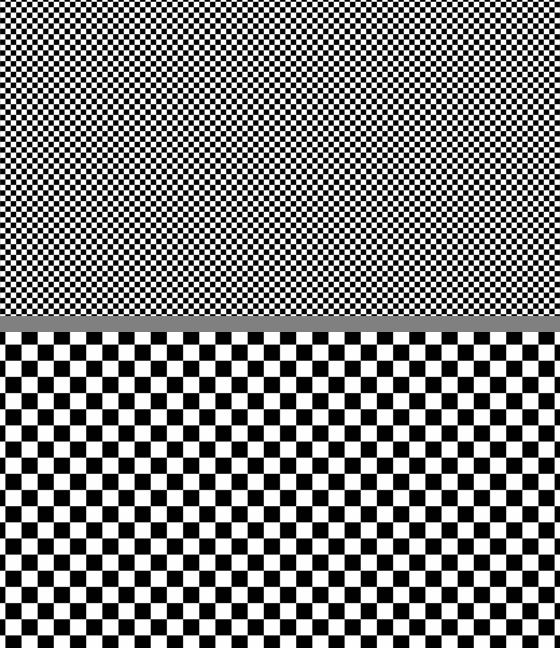
Top: the whole. Bottom: its middle third, enlarged.
Reproduce this pattern procedurally as a WebGL 1 fragment shader.

```glsl
precision highp float;

// A fine, regular black and white checkerboard, centred on the canvas.
// Two signed triangle waves, sharpened to square waves one soft pixel wide
// at the edges, are multiplied to give the alternating squares.

#define COLUMNS 104.0               // squares across the canvas width
#define EDGE_PIXELS 1.25            // width of the smoothed edges
#define DARK vec3(0.005)
#define LIGHT vec3(0.995)

uniform vec2 u_resolution;

// Signed distance to the nearest grid line; the sign flips in each square.
vec2 signedGrid(vec2 cell) {
  return 0.5 - abs(mod(cell + 0.5, 2.0) - 1.0);
}

void main() {
  // Square units, with a grid corner at the centre
  float pixel = COLUMNS / u_resolution.x;
  vec2 cell = (gl_FragCoord.xy - 0.5 * u_resolution) * pixel;

  // Antialiased square wave on each axis
  float halfEdge = 0.5 * EDGE_PIXELS * pixel;
  vec2 wave = clamp(signedGrid(cell) / halfEdge, -1.0, 1.0);

  // Equal signs make a light square, opposite signs a dark one
  float light = 0.5 + 0.5 * wave.x * wave.y;
  gl_FragColor = vec4(mix(DARK, LIGHT, light), 1.0);
}
```
